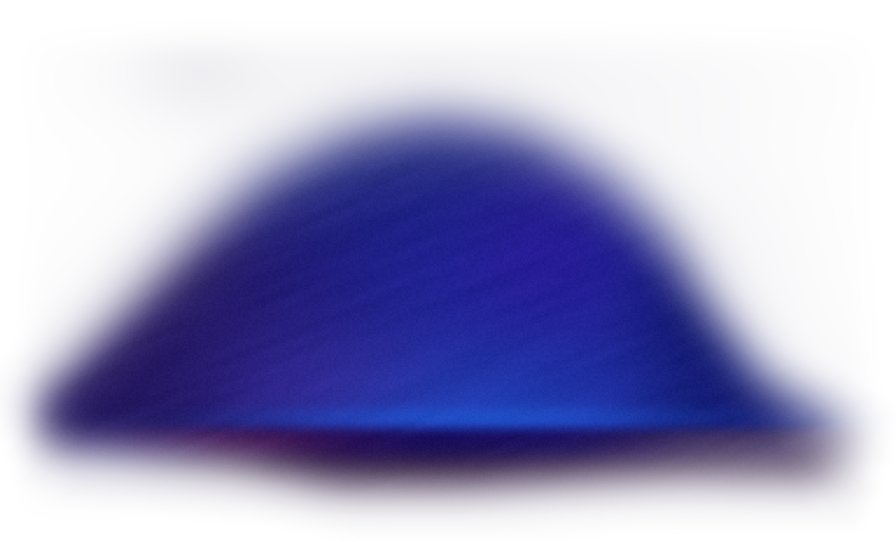
Give the GLSL for this background, as a WebGL 2 fragment shader.

```glsl
#version 300 es
precision highp float;
// Soft blurred indigo dome with a bright blue horizon on a white ground.

#define ASPECT 1.652
#define HORIZON 0.212
#define BLUR_TOP 0.046
#define BLUR_BASE 0.034
#define BLUR_TAPS 28
#define HALO_REACH 0.10
#define HALO_STRENGTH 0.17
#define STREAKS 0.03
#define GRAIN 0.02

uniform vec2 u_resolution;
out vec4 fragColor;

const int CORNERS = 18;
const vec2 OUTLINE[CORNERS] = vec2[](
  vec2(0.07, 0.262), vec2(0.226, 0.418), vec2(0.376, 0.572),
  vec2(0.495, 0.676), vec2(0.645, 0.748), vec2(0.806, 0.778),
  vec2(0.968, 0.752), vec2(1.118, 0.672), vec2(1.23, 0.559),
  vec2(1.312, 0.43), vec2(1.409, 0.301), vec2(1.55, 0.205),
  vec2(1.53, 0.138), vec2(1.269, 0.135), vec2(0.86, 0.108),
  vec2(0.624, 0.108), vec2(0.43, 0.146), vec2(0.085, 0.178));

const vec3 PAPER = vec3(1.0);
const vec3 MIST = vec3(0.68, 0.68, 0.75);
const vec3 INDIGO = vec3(0.12, 0.13, 0.57);
const vec3 DUSK = vec3(0.13, 0.08, 0.36);
const vec3 NAVY = vec3(0.07, 0.09, 0.43);
const vec3 CROWN = vec3(0.11, 0.14, 0.47);
const vec3 VIOLET = vec3(0.17, 0.09, 0.60);
const vec3 PLUM = vec3(0.23, 0.15, 0.58);
const vec3 AZURE = vec3(0.12, 0.33, 0.81);
const vec3 MAROON = vec3(0.23, 0.07, 0.32);
const vec3 ABYSS = vec3(0.10, 0.05, 0.36);
const vec3 MAUVE = vec3(0.20, 0.14, 0.34);
const vec3 SHADOW = vec3(0.13, 0.04, 0.20);

float hash(vec2 p) {
  return fract(sin(dot(p, vec2(12.99, 78.23))) * 43758.5);
}

float noise(vec2 p) {
  vec2 i = floor(p);
  vec2 f = smoothstep(0.0, 1.0, p - i);
  float low = mix(hash(i), hash(i + vec2(1, 0)), f.x);
  float high = mix(hash(i + vec2(0, 1)), hash(i + vec2(1, 1)), f.x);
  return mix(low, high, f.y);
}

// Elliptical Gaussian falloff
float glow(vec2 p, vec2 center, vec2 radius) {
  vec2 q = (p - center) / radius;
  return exp(-dot(q, q));
}

// Signed distance to the closed outline, negative inside
float domeDistance(vec2 p) {
  float nearest = 10.0;
  float side = 1.0;
  for (int i = 0; i < CORNERS; i++) {
    vec2 a = OUTLINE[i];
    vec2 edge = OUTLINE[(i + 1) % CORNERS] - a;
    vec2 w = p - a;
    vec2 off = w - edge * clamp(dot(w, edge) / dot(edge, edge), 0.0, 1.0);
    nearest = min(nearest, dot(off, off));
    bool crosses = (a.y > p.y) != (a.y + edge.y > p.y);
    if (crosses && w.x < edge.x * w.y / edge.y) side = -side;
  }
  return side * sqrt(nearest);
}

// Gaussian average of the dome: x is coverage, y is mist outside it
vec2 blurredDome(vec2 p, float sigma) {
  vec2 sum = vec2(0.0);
  for (int i = 0; i < BLUR_TAPS; i++) {
    float t = (float(i) + 0.5) / float(BLUR_TAPS);
    float angle = float(i) * 2.39996;
    vec2 offset = sigma * sqrt(-2.0 * log(1.0 - t)) * vec2(cos(angle), sin(angle));
    float d = domeDistance(p + offset);
    sum += vec2(smoothstep(sigma, -sigma, d), exp(-max(d, 0.0) / HALO_REACH));
  }
  return sum / float(BLUR_TAPS);
}

vec3 domeColor(vec2 p) {
  // Upper body: dark flanks and crown around an indigo core
  vec3 color = mix(DUSK, INDIGO, smoothstep(0.25, 0.85, p.x));
  color = mix(color, NAVY, smoothstep(1.08, 1.30, p.x));
  color = mix(color, CROWN, smoothstep(0.48, 0.74, p.y) * 0.85);
  color = mix(color, VIOLET, 0.6 * glow(p, vec2(1.00, 0.53), vec2(0.15, 0.15)));
  color = mix(color, PLUM, 0.7 * glow(p, vec2(0.60, 0.29), vec2(0.22, 0.11)));

  // Light rising from the horizon
  color = mix(color, AZURE, 0.5 * glow(p, vec2(0.90, 0.23), vec2(0.31, 0.14)));
  color = mix(color, AZURE, 0.7 * glow(p, vec2(0.87, 0.231), vec2(0.36, 0.021)));

  // Dark reflection below the horizon
  vec3 below = mix(MAROON, ABYSS, smoothstep(0.45, 0.80, p.x));
  below = mix(below, MAUVE, smoothstep(1.0, 1.35, p.x));
  below = mix(below, SHADOW, smoothstep(0.19, 0.125, p.y));
  float depth = smoothstep(HORIZON + 0.012, HORIZON - 0.022, p.y);
  color = mix(color, below, depth * smoothstep(0.15, 0.45, p.x));

  // Faint brushed streaks
  vec2 along = vec2(p.x + 0.4 * p.y, p.y - 0.4 * p.x);
  return color + STREAKS * (noise(along * vec2(7.0, 60.0)) - 0.5) * vec3(0.7, 0.5, 1.0);
}

void main() {
  vec2 p = gl_FragCoord.xy / u_resolution * vec2(ASPECT, 1.0);

  // Blur widens towards the crown and the lower right tip
  float sigma = mix(BLUR_BASE, BLUR_TOP, smoothstep(0.25, 0.70, p.y));
  sigma += 0.012 * glow(p, vec2(1.50, 0.19), vec2(0.22, 0.14));
  vec2 dome = blurredDome(p, sigma);

  // Faint mist around the dome, fading out towards the canvas border
  vec2 border = min(p, vec2(ASPECT, 1.0) - p);
  float inset = smoothstep(0.01, 0.10, border.x) * smoothstep(0.02, 0.12, border.y);
  float mist = HALO_STRENGTH * dome.y;
  mist += 0.12 * glow(p, vec2(0.36, 0.87), vec2(0.13, 0.09));
  mist += 0.09 * glow(p, vec2(0.80, 0.86), vec2(0.62, 0.12));
  mist += 0.05 * glow(p, vec2(1.35, 0.56), vec2(0.20, 0.28));
  vec3 color = mix(PAPER, MIST, mist * inset);

  color = mix(color, domeColor(p), dome.x);
  color += GRAIN * (hash(floor(p * 310.0)) - 0.5) * dome.x;
  fragColor = vec4(clamp(color, 0.0, 1.0), 1.0);
}
```
